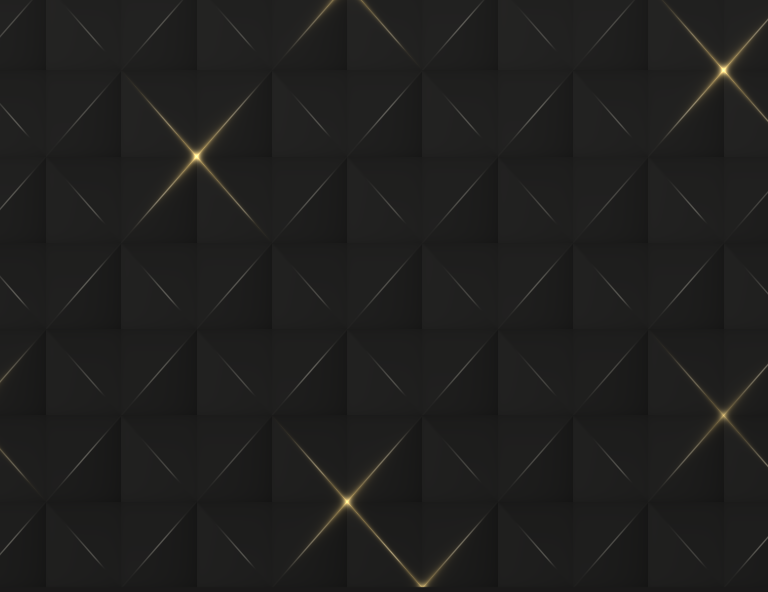
Write a Shadertoy shader that draws this background.

```glsl
// Dark quilted wall of bevelled rectangles, each split by one thin diagonal glint.
// A checkerboard of cells alternates the diagonal, so glints meet in a diamond net;
// a few of the meeting points flare into gold four-rayed sparkles.

const vec2 GRID = vec2(10.2, 6.86);         // cells across and down
const vec2 FIRST_NODE = vec2(0.611, 1.814); // offset from the top left, in cells
const float SLANT = 0.753;                  // cell units to distance from a diagonal
const float STRIP = 0.0085;                 // plain strip along the bottom

const vec3 CHARCOAL = vec3(1.0, 0.995, 0.97);
const vec3 SILVER = vec3(1.0, 0.98, 0.90);
const vec3 GOLD = vec3(0.80, 0.66, 0.34);
const vec3 CORE = vec3(1.0, 0.92, 0.66);

// Sparkles: column, row, strength
const int SPARKLES = 7;
const vec3 SPARKLE[SPARKLES] = vec3[](
    vec3(2, 0, 1.0), vec3(9, -1, 1.0), vec3(4, 4, 0.85), vec3(9, 3, 0.55),
    vec3(5, 5, 0.7), vec3(4, -2, 0.9), vec3(-1, 3, 0.7));

float hash(vec2 p) {
    return fract(sin(dot(p, vec2(127.1, 311.7))) * 43758.5453);
}

// Signed offset from the cell diagonal, positive on the right
float diagonal(vec2 f, bool falling) {
    return falling ? f.x - f.y : f.x + f.y - 1.0;
}

// Grey level of the two facets of a cell, with soft seams
float facets(vec2 f, float d, bool falling, float px) {
    float right = smoothstep(-0.02 - px, 0.02 + px, d);
    float lit = falling ? 0.131 - 0.012 * f.x : 0.120 + 0.008 * f.y;
    float shade = falling ? 0.114 + 0.012 * f.y : 0.118 - 0.020 * f.x * f.x;
    float level = mix(lit, shade, right);
    vec2 toSeam = min(f, 1.0 - f);
    level -= 0.010 * exp(-toSeam.y / 0.06);
    level -= 0.006 * exp(-(1.0 - f.x) / 0.08) + 0.005 * exp(-f.x / 0.03);
    return level;
}

// Hairline highlight that tapers along the diagonal
float glint(float d, float along, bool falling, float px) {
    float line = 1.0 - smoothstep(0.0, 0.005 + px, abs(d) * SLANT);
    float span = falling
        ? smoothstep(0.22, 0.60, along) * (1.0 - smoothstep(0.62, 0.80, along))
        : smoothstep(0.10, 0.45, along) * (1.0 - smoothstep(0.50, 0.90, along)) + 0.08;
    return line * span;
}

// Four-rayed star: sharp falling rays, broader glow on the rising ones
vec3 sparkle(vec2 q, float px) {
    float r = length(q);
    float fallDist = abs(q.x - q.y) * SLANT;
    float riseDist = abs(q.x + q.y) * SLANT;
    float fade = max(0.0, 1.0 - r / 1.42);
    float thin = 0.006 + 0.4 * px;
    float rays = exp(-fallDist / (thin + 0.008 * fade)) * fade;
    rays += exp(-riseDist / (thin + 0.012 * fade)) * fade * fade;
    float glow = exp(-riseDist / 0.06) * pow(fade, 2.5) * 0.34;
    glow += exp(-fallDist / 0.04) * pow(fade, 4.0) * 0.22;
    float heart = exp(-r * r / 0.004);
    return GOLD * (rays * 0.50 + glow) + CORE * heart * 0.30;
}

void mainImage(out vec4 fragColor, in vec2 fragCoord) {
    vec2 uv = fragCoord / iResolution.xy;
    float px = GRID.x / iResolution.x;
    vec2 p = vec2(uv.x, 1.0 - uv.y) * GRID - FIRST_NODE;

    // Alternate the split direction from cell to cell
    vec2 cell = floor(p);
    vec2 f = fract(p);
    bool falling = mod(cell.x + cell.y, 2.0) < 0.5;
    float d = diagonal(f, falling);

    // Facets, with slight unevenness and a dimmer lower part
    float level = facets(f, d, falling, px);
    level += 0.004 * (hash(cell) - 0.5) + 0.016 * (uv.y - 0.45);
    vec3 color = CHARCOAL * level;

    // Glints vary in strength between cells
    float shine = mix(0.14, 0.24, hash(cell + 17.0));
    color += SILVER * shine * glint(d, f.y, falling, px);

    // Gold sparkles on chosen nodes
    for (int i = 0; i < SPARKLES; i++) {
        color += SPARKLE[i].z * sparkle(p - SPARKLE[i].xy, px);
    }

    // Bottom strip
    float edge = 1.0 / iResolution.y;
    float wall = smoothstep(STRIP - edge, STRIP + edge, uv.y);
    color = mix(CHARCOAL * 0.10, color, wall);
    fragColor = vec4(min(color, 1.0), 1.0);
}
```
